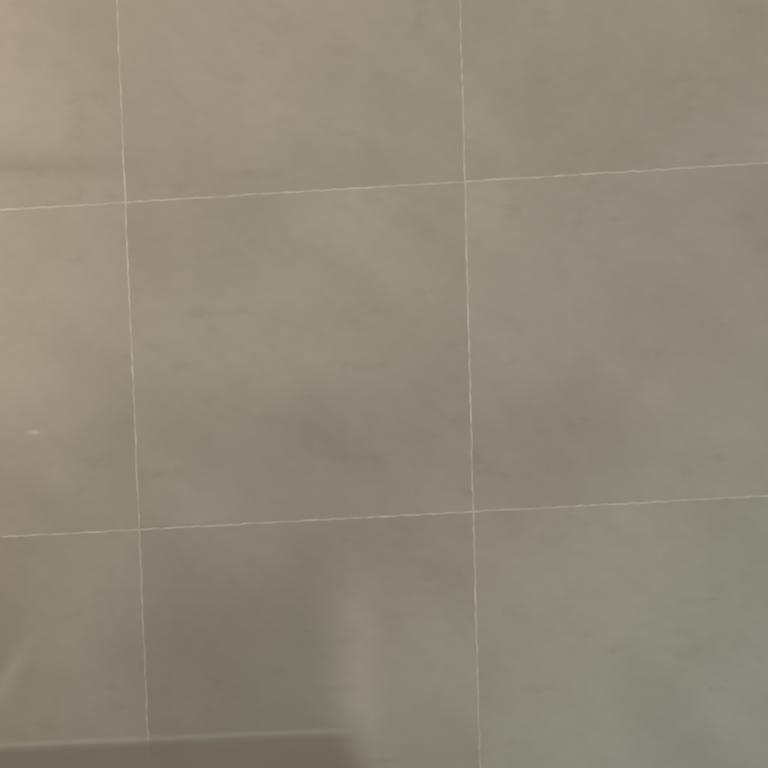
A WebGL 2 fragment shader for this texture:

```glsl
#version 300 es
precision highp float;
// Large matte stone floor tiles with thin pale grout, seen slightly skewed.
// A tapered grid gives the joints and tile ids; layered noise gives the
// clouding and faint veins; soft gradients give warm light and shadow.
uniform vec2 u_resolution;
out vec4 fragColor;

const vec3 WARM_TOP_LEFT = vec3(0.655, 0.600, 0.530);
const vec3 TAUPE_TOP_RIGHT = vec3(0.570, 0.540, 0.482);
const vec3 TAUPE_LOW_LEFT = vec3(0.555, 0.515, 0.455);
const vec3 GREY_LOW_RIGHT = vec3(0.535, 0.530, 0.488);
const vec3 GROUT = vec3(0.715, 0.680, 0.620);
const vec3 SKIRTING = vec3(0.440, 0.400, 0.358);
const float GROUT_HALF_WIDTH = 0.0010;

float hash(vec2 p) {
  return fract(sin(dot(p, vec2(127.1, 311.7))) * 43758.5453);
}

float noise(vec2 p) {
  vec2 i = floor(p), f = fract(p);
  f = f * f * (3.0 - 2.0 * f);
  return mix(mix(hash(i), hash(i + vec2(1, 0)), f.x),
             mix(hash(i + vec2(0, 1)), hash(i + vec2(1, 1)), f.x), f.y);
}

vec2 rotate(vec2 p, float angle) {
  float c = cos(angle), s = sin(angle);
  return vec2(c * p.x + s * p.y, c * p.y - s * p.x);
}

// Fractal noise, centred on zero
float clouds(vec2 p) {
  float sum = 0.0, amp = 0.5;
  for (int k = 0; k < 5; k++) {
    sum += amp * (noise(p) - 0.5);
    p = rotate(p, 0.64) * 2.03 + 7.3;
    amp *= 0.5;
  }
  return sum;
}

// Spacing of the joints, which tapers across the floor
vec2 tileSize(vec2 p) {
  return vec2(0.4305 + 0.0165 * p.y, 0.4258 + 0.0077 * p.x);
}

vec2 tileCoord(vec2 p) {
  vec2 firstJoint = vec2(0.1945 - 0.0425 * p.y, 0.3008 + 0.0535 * p.x);
  return (p - firstJoint) / tileSize(p);
}

// Coverage of a stroke at distance d, softened by about a pixel
float stroke(float d, float halfWidth, float pixel) {
  return 1.0 - smoothstep(halfWidth - pixel * 0.5, halfWidth + pixel, d);
}

// Soft elliptical patch, one at its centre
float patchAt(vec2 p, vec2 centre, vec2 radius) {
  vec2 q = (p - centre) / radius;
  return exp(-dot(q, q));
}

// Clouding, veins, flecks and fine grain of one tile
float stone(vec2 p, vec2 tile) {
  vec2 q = p + 5.7 * tile;
  vec2 along = rotate(q, -0.75);
  float body = 0.055 * clouds(q * 7.0);
  float veins = 0.045 * clouds(along * vec2(4.0, 12.0));
  float flecks = 0.020 * smoothstep(0.13, 0.4, clouds(q * vec2(22.0, 42.0) + 3.0));
  float grain = 0.018 * clouds(q * vec2(70.0, 95.0));
  return body + veins - flecks + grain;
}

// Broad light falloff, cast shadow at the bottom and reflected glows
float lighting(vec2 p) {
  float light = 1.0 - 0.055 * smoothstep(0.54, 0.42, p.y) * smoothstep(1.0, 0.45, p.x);
  light += 0.05 * smoothstep(0.35, 0.41, p.y + 0.3 * p.x) * smoothstep(0.20, 0.0, p.x);
  float edge = 0.435 + 0.9 * pow(max(0.2 - p.y, 0.0), 2.0);
  float shadow = smoothstep(edge + 0.035, edge - 0.05, p.x)
               * smoothstep(0.04, 0.32, p.x) * smoothstep(0.36, 0.14, p.y);
  light -= 0.095 * shadow;
  light += 0.05 * patchAt(p, vec2(0.47, 0.13), vec2(0.03, 0.10));
  light += 0.045 * patchAt(p, vec2(0.72, 0.20), vec2(0.15, 0.16));
  return light + 0.035 * patchAt(p, vec2(0.50, 0.68), vec2(0.13, 0.12));
}

void main() {
  vec2 p = gl_FragCoord.xy / u_resolution;
  float pixel = 1.0 / min(u_resolution.x, u_resolution.y);
  vec2 grid = tileCoord(p);

  // Stone under a four-corner colour gradient
  float across = pow(p.x, 0.75);
  vec3 color = mix(mix(TAUPE_LOW_LEFT, GREY_LOW_RIGHT, across),
                   mix(WARM_TOP_LEFT, TAUPE_TOP_RIGHT, across), p.y);
  color += stone(p, floor(grid));

  // Faint level streaks in the upper left tile
  float streak = patchAt(p, vec2(0.06, 0.785), vec2(0.10, 0.022));
  color -= 0.04 * streak * (0.4 + noise(p * vec2(6.0, 160.0)));

  // Thin worn grout: broken into short dashes, fainter towards the right
  vec2 wobble = 0.0013 * (vec2(noise(p.yy * 90.0), noise(p.xx * 90.0 + 9.0)) - 0.5);
  vec2 d = abs((fract(grid + 0.5) - 0.5) * tileSize(p) + wobble);
  float joint = max(stroke(d.x, GROUT_HALF_WIDTH, pixel), stroke(d.y, GROUT_HALF_WIDTH, pixel));
  float wear = mix(0.30, 1.0, noise(p * 110.0)) * mix(0.65, 1.0, noise(p * 24.0));
  wear *= mix(1.05, 0.8, p.x) * mix(0.5, 1.0, smoothstep(0.0, 0.3, p.y));
  color = mix(color, GROUT, joint * min(wear, 1.0));
  color *= lighting(p);

  // Dark skirting strip with a faint upper edge, lost in the light at right
  float rise = p.y - (0.027 + 0.043 * p.x);
  float reach = smoothstep(0.50, 0.44, p.x + 0.6 * p.y);
  vec3 strip = SKIRTING + 0.03 * clouds(p * 14.0);
  color = mix(color, strip, 0.85 * reach * smoothstep(0.004, -0.010, rise));
  color = mix(color, GROUT, 0.16 * reach * stroke(abs(rise - 0.003), 0.002, 3.0 * pixel));

  // Small pale chip and scuff near the left side
  color += 0.08 * patchAt(p, vec2(0.045, 0.437), vec2(0.008, 0.003));
  color += 0.04 * patchAt(rotate(p - vec2(0.012, 0.12), 1.1), vec2(0.0), vec2(0.045, 0.012));
  fragColor = vec4(color, 1.0);
}
```
